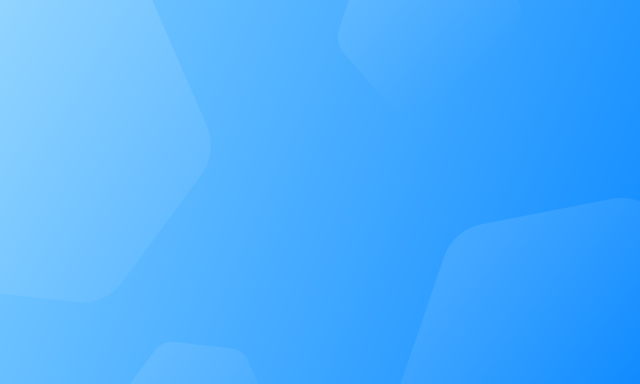
Reproduce this background procedurally as a Shadertoy shader.

```glsl
// A sky-blue diagonal gradient with four large translucent rounded hexagons.
// Each hexagon is a folded distance function filled with white, whose opacity
// fades linearly towards the lower right.

const vec2  CANVAS         = vec2(1.67, 1.0);   // working units: height is 1
const vec3  LIGHT_BLUE     = vec3(0.50, 0.805, 1.0);
const vec3  DEEP_BLUE      = vec3(0.05, 0.541, 1.0);
const vec2  GRADIENT_SHARE = vec2(0.793, 0.207); // weight across, weight down
const vec2  FADE_DIRECTION = vec2(0.555, -0.832);
const float CORNER_RATIO   = 0.303;              // corner radius / apothem
const float SECTOR         = 1.04719755;         // sixty degrees
const float TAN_30         = 0.57735;
const float TILT_A         = 0.410;
const float TILT_B         = 0.716;

struct Hexagon {
    vec2 center;
    float apothem;
    float tilt;
    vec2 opacity;   // at the upper left and lower right ends of the fade
};

const int HEXAGON_COUNT = 4;
const Hexagon HEXAGONS[HEXAGON_COUNT] = Hexagon[HEXAGON_COUNT](
    Hexagon(vec2(0.076,  0.660), 0.430, TILT_A, vec2(0.15,  0.06)),
    Hexagon(vec2(1.120,  0.938), 0.218, TILT_B, vec2(0.11, -0.013)),
    Hexagon(vec2(1.509,  0.027), 0.430, TILT_B, vec2(0.10, -0.04)),
    Hexagon(vec2(0.508, -0.083), 0.185, TILT_A, vec2(0.09,  0.03))
);

// Signed distance to a hexagon with rounded corners, folded into one sector.
float roundedHexagon(vec2 p, float apothem, float tilt) {
    float radius = apothem * CORNER_RATIO;
    float core = apothem - radius;
    float angle = mod(atan(p.y, p.x) - tilt + 0.5 * SECTOR, SECTOR) - 0.5 * SECTOR;
    vec2 q = length(p) * vec2(cos(angle), abs(sin(angle)));
    q -= vec2(core, min(q.y, core * TAN_30));
    return (q.x > 0.0 ? length(q) : q.x) - radius;
}

void mainImage(out vec4 fragColor, in vec2 fragCoord) {
    vec2 uv = fragCoord / iResolution.xy;
    vec2 p = uv * CANVAS;
    float pixel = 1.0 / iResolution.y;

    // Background gradient
    float blend = dot(vec2(uv.x, 1.0 - uv.y), GRADIENT_SHARE);
    vec3 color = mix(LIGHT_BLUE, DEEP_BLUE, blend);

    // Translucent hexagons
    for (int i = 0; i < HEXAGON_COUNT; i++) {
        Hexagon hexagon = HEXAGONS[i];
        vec2 local = p - hexagon.center;
        float dist = roundedHexagon(local, hexagon.apothem, hexagon.tilt);
        float coverage = 1.0 - smoothstep(-0.75 * pixel, 0.75 * pixel, dist);
        float fade = 0.5 + 0.5 * dot(local, FADE_DIRECTION) / hexagon.apothem;
        float opacity = max(mix(hexagon.opacity.x, hexagon.opacity.y, clamp(fade, 0.0, 1.0)), 0.0);
        color = mix(color, vec3(1.0), coverage * opacity);
    }

    fragColor = vec4(color, 1.0);
}
```
